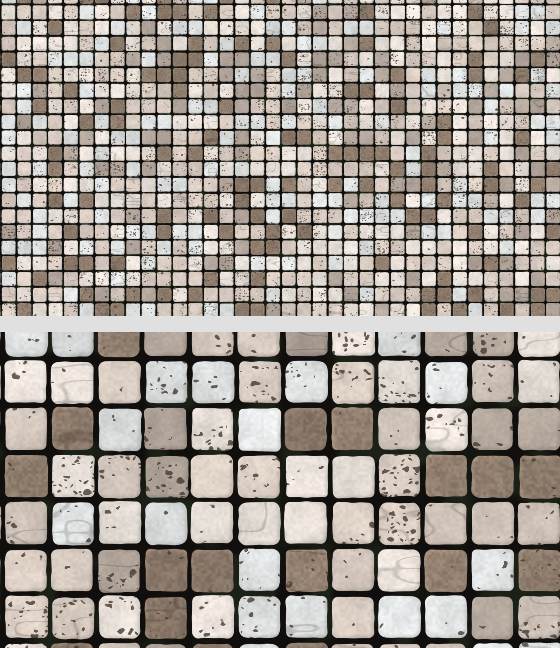
Top: the whole. Bottom: its middle third, enlarged.
A WebGL 1 fragment shader for this texture:

```glsl
precision highp float;
uniform vec2 u_resolution;

// Layout, in canvas heights; the rest is in tile units
const vec2 PITCH = vec2(0.04924, 0.04965);
const vec2 ORIGIN = vec2(0.0028, 0.0428);
const float HALF_SIZE = 0.447;
const float CORNER = 0.13;
const float JITTER = 0.018;
const float EDGE_WOBBLE = 0.025;

// Stone and joint colours
const vec3 BROWN = vec3(0.55, 0.48, 0.42);
const vec3 TAUPE = vec3(0.70, 0.65, 0.61);
const vec3 BEIGE = vec3(0.84, 0.79, 0.75);
const vec3 CREAM = vec3(0.91, 0.88, 0.85);
const vec3 COOL_WHITE = vec3(0.87, 0.88, 0.88);
const vec3 PIT = vec3(0.27, 0.23, 0.19);
const vec3 JOINT = vec3(0.065, 0.06, 0.05);
const vec3 JOINT_MOSS = vec3(0.11, 0.13, 0.09);

// Cumulative shares of the stones
const float BROWN_SHARE = 0.17;
const float TAUPE_SHARE = 0.29;
const float BEIGE_SHARE = 0.59;
const float CREAM_SHARE = 0.84;

float hash(vec2 p) {
  vec3 q = fract(p.xyx * vec3(0.1031, 0.1030, 0.0973));
  q += dot(q, q.yzx + 33.33);
  return fract((q.x + q.y) * q.z);
}

vec2 hash2(vec2 p) {
  return vec2(hash(p), hash(p + vec2(57.3, 19.7)));
}

float noise(vec2 p) {
  vec2 i = floor(p), f = fract(p);
  f = f * f * (3.0 - 2.0 * f);
  return mix(mix(hash(i), hash(i + vec2(1.0, 0.0)), f.x),
             mix(hash(i + vec2(0.0, 1.0)), hash(i + 1.0), f.x), f.y);
}

float roundedBox(vec2 p, vec2 halfSize, float radius) {
  vec2 q = abs(p) - halfSize + radius;
  return length(max(q, 0.0)) + min(max(q.x, q.y), 0.0) - radius;
}

vec3 stoneColor(float pick) {
  vec3 c = mix(BROWN, TAUPE, step(BROWN_SHARE, pick));
  c = mix(c, BEIGE, step(TAUPE_SHARE, pick));
  c = mix(c, CREAM, step(BEIGE_SHARE, pick));
  return mix(c, COOL_WHITE, step(CREAM_SHARE, pick));
}

// Coverage of irregular holes, in two sizes
float pits(vec2 p, float amount, float px) {
  float cover = 0.0;
  float scale = 5.0;
  vec2 warped = p + 0.09 * (vec2(noise(p * 9.0), noise(p * 9.0 + 31.0)) - 0.5);
  for (int i = 0; i < 2; i++) {
    vec2 q = warped * vec2(0.8, 1.15) * scale + float(i) * 17.0;
    vec2 id = floor(q);
    vec2 center = 0.35 + 0.3 * hash2(id + 5.0);
    float radius = mix(0.14, 0.34, hash(id + 11.0));
    float present = step(hash(id + 23.0), amount);
    float d = (length(fract(q) - center) - radius) / scale;
    cover = max(cover, present * (1.0 - smoothstep(-0.5 * px, 0.5 * px, d)));
    scale *= 1.8;
  }
  return cover;
}

void main() {
  vec2 uv = gl_FragCoord.xy / u_resolution.y;
  vec2 grid = (uv - ORIGIN) / PITCH + 40.0;
  vec2 id = floor(grid);
  float px = 1.0 / (u_resolution.y * PITCH.y);

  // Tumbled outline, slightly shifted and resized per tile
  vec2 local = fract(grid) - 0.5 - JITTER * (2.0 * hash2(id + 3.0) - 1.0);
  vec2 halfSize = HALF_SIZE + JITTER * (hash2(id + 71.0) - 0.5);
  float corner = CORNER * mix(0.7, 1.4, hash(id + 41.0));
  float d = roundedBox(local, halfSize, corner);
  d += EDGE_WOBBLE * (noise(grid * 6.0) - 0.5);

  // Stone: tone, clouds, grain and faint veins
  float pick = hash(id + 13.0);
  float dark = 1.0 - step(BROWN_SHARE, pick);
  vec3 stone = stoneColor(pick) * mix(0.95, 1.05, hash(id + 29.0));
  vec2 stonePos = grid + hash2(id) * 50.0;
  float cloud = noise(stonePos * 3.0) - 0.5;
  float grain = noise(stonePos * 17.0) - 0.5;
  stone *= 1.0 + 0.09 * cloud + mix(0.08, 0.20, dark) * grain;
  float vein = abs(noise(stonePos * vec2(1.5, 4.0)) - 0.5);
  float veined = step(0.78, hash(id + 83.0));
  stone *= 1.0 - 0.16 * veined * (1.0 - smoothstep(0.0, 0.08, vein));

  // Holes cluster in patches; a few tiles are heavily pitted
  float wear = pow(hash(id + 97.0), 3.0);
  float patches = smoothstep(0.25, 0.75, noise(stonePos * 2.5 + 9.0));
  float amount = mix(0.02, 0.50, wear) * patches * mix(1.0, 0.35, dark);
  stone = mix(stone, PIT, 0.8 * pits(stonePos, amount, px));

  // Worn rim: lit toward upper left, shaded toward lower right
  float rim = smoothstep(-0.11, 0.0, d);
  float side = clamp(dot(local, vec2(-1.0, 1.0)) * 1.6, -1.0, 1.0);
  stone *= 1.0 + rim * (0.07 * side - 0.06 + 0.12 * dark);

  vec3 joint = mix(JOINT, JOINT_MOSS, smoothstep(0.5, 0.85, noise(grid * 1.7)));
  float tile = 1.0 - smoothstep(-0.55 * px, 0.55 * px, d);
  gl_FragColor = vec4(mix(joint, stone, tile), 1.0);
}
```
